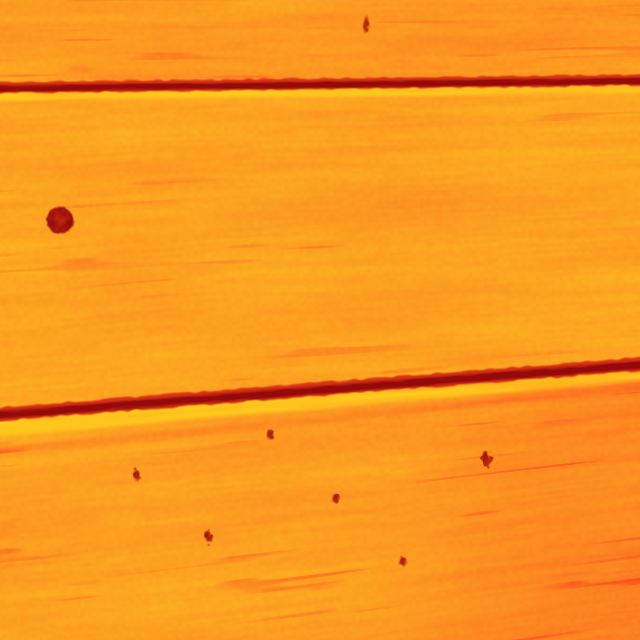
This texture is drawn by a three.js fragment shader. Its source:

```glsl
varying vec2 vUv;

const vec3 DARK_RED = vec3(0.58, 0.04, 0.04);
const vec3 SEAM_RED = vec3(0.85, 0.20, 0.08);
const vec3 WOOD = vec3(0.99, 0.64, 0.13);
const vec3 HIGHLIGHT = vec3(1.0, 0.80, 0.11);

// Seam lines: height at the left edge and rise across the canvas
const vec2 LOWER_SEAM = vec2(0.353, 0.078);
const vec2 UPPER_SEAM = vec2(0.863, 0.012);
const float LOWER_HALF_WIDTH = 0.0105;
const float UPPER_HALF_WIDTH = 0.0085;
const float EDGE = 0.0025;

const vec2 PEG_CENTER = vec2(0.094, 0.656);
const float PEG_RADIUS = 0.021;
const vec2 TOP_KNOT = vec2(0.572, 0.963);
const int KNOT_COUNT = 6;
const float KNOT_RADIUS = 0.0065;
const vec2 STAIN_CENTER = vec2(0.73, 0.683);
const vec2 STAIN_SIZE = vec2(0.22, 0.032);

float hash(vec2 p) {
  vec3 q = fract(vec3(p.xyx) * 0.1031);
  q += dot(q, q.yzx + 33.33);
  return fract((q.x + q.y) * q.z);
}

float noise(vec2 p) {
  vec2 i = floor(p);
  vec2 f = fract(p);
  f = f * f * (3.0 - 2.0 * f);
  return mix(mix(hash(i), hash(i + vec2(1.0, 0.0)), f.x),
             mix(hash(i + vec2(0.0, 1.0)), hash(i + 1.0), f.x), f.y);
}

// Coverage of a slightly ragged round mark
float spot(vec2 p, vec2 center, vec2 radius, float ragged) {
  vec2 d = (p - center) / radius;
  float wobble = ragged * (noise(p * 190.0) - 0.5);
  float soft = EDGE / radius.x;
  return 1.0 - smoothstep(1.0 - soft, 1.0 + soft, length(d) + wobble);
}

void main() {
  vec2 p = vUv;

  // Board coordinate: whole numbers fall on the fanned seams
  float spacing = UPPER_SEAM.x - LOWER_SEAM.x + (UPPER_SEAM.y - LOWER_SEAM.y) * p.x;
  float board = (p.y - LOWER_SEAM.x - LOWER_SEAM.y * p.x) / spacing;
  float row = floor(board);
  float seam = floor(board + 0.5);
  float d = (board - seam) * spacing;
  float lower = 1.0 - step(0.0, row);
  float upper = step(1.0, row);

  // Broad tone of each board
  float tone = WOOD.g;
  tone -= lower * (0.015 + 0.14 * smoothstep(0.3, 1.15, p.x - 0.5 * p.y));
  tone -= upper * (0.02 + 0.03 * p.x);

  // Grain, mottling and fine speckle
  vec2 g = vec2(p.x, board + 7.0);
  float bend = 0.03 * noise(g * vec2(3.0, 4.0));
  float fibre = noise(vec2(g.x * 4.0, (g.y + bend) * 38.0));
  float fine = noise(vec2(g.x * 16.0, (g.y + bend) * 95.0));
  float mottle = noise(g * vec2(5.0, 7.0) + 19.0);
  float speckle = noise(p * 170.0);
  tone += 0.055 * (fibre - 0.5) + 0.035 * (fine - 0.5);
  tone += 0.05 * (mottle - 0.5) + 0.035 * (speckle - 0.5);

  // Sparse dark streaks and a stain
  float streak = smoothstep(0.72, 0.95, noise(vec2(g.x * 8.0, (g.y + bend) * 64.0) + 41.0));
  streak *= smoothstep(0.45, 0.75, noise(g * vec2(4.0, 9.0) + 63.0));
  tone -= streak * (0.10 + 0.06 * lower);
  vec2 stain = (p - STAIN_CENTER) / STAIN_SIZE;
  tone -= 0.06 * exp(-dot(stain, stain)) * (0.5 + fibre);

  // Orange growth bands beneath the lower seam
  float band = exp(-pow((d + 0.058 - 0.022 * p.x) / 0.008, 2.0));
  tone -= lower * band * 0.09 * (0.5 + fibre);
  vec3 color = vec3(WOOD.r, tone, WOOD.b);

  // Lit edge below each seam
  float halfWidth = mix(LOWER_HALF_WIDTH, UPPER_HALF_WIDTH, seam);
  float litWidth = mix(0.024 - 0.010 * p.x, 0.011, seam);
  float lit = smoothstep(-halfWidth - litWidth - 0.006, -halfWidth - litWidth + 0.004, d);
  lit *= 1.0 - step(0.0, d);
  color = mix(color, HIGHLIGHT, lit * (0.55 + 0.45 * noise(vec2(p.x * 14.0, d * 160.0))));

  // Red seam with a dark core
  float rough = 0.003 * (noise(vec2(p.x * 85.0, seam * 9.0 + d * 90.0)) - 0.5);
  float groove = 1.0 - smoothstep(halfWidth - EDGE, halfWidth + EDGE, abs(d) + rough);
  float core = 1.0 - smoothstep(0.1, 0.95, abs(d + 0.0015) / halfWidth);
  core *= 0.65 + 0.6 * noise(vec2(p.x * 45.0, d * 300.0 + 30.0));
  color = mix(color, mix(SEAM_RED, DARK_RED, clamp(core * 1.3, 0.0, 1.0)), groove);

  // Scattered knots on the lower board
  float knots = spot(p, TOP_KNOT, vec2(0.0045, 0.011), 0.7);
  for (int i = 0; i < KNOT_COUNT; i++) {
    float n = float(i);
    float jitter = hash(vec2(n, 5.0));
    vec2 center = vec2(0.205 + 0.106 * n + 0.03 * jitter, 0.09 + 0.26 * fract(0.65 + 0.618 * n));
    vec2 radius = KNOT_RADIUS * (0.8 + 0.5 * jitter) * vec2(1.0, 1.3);
    knots = max(knots, spot(p, center, radius, 0.9));
  }
  color = mix(color, mix(DARK_RED, SEAM_RED, 0.6 * speckle), 0.9 * knots);

  // Round peg
  float peg = spot(p, PEG_CENTER, vec2(PEG_RADIUS), 0.12);
  float glow = exp(-dot(p - PEG_CENTER, p - PEG_CENTER) / 0.00006);
  color = mix(color, mix(DARK_RED, SEAM_RED, 0.35 * speckle + 0.5 * glow), peg);

  gl_FragColor = vec4(clamp(color, 0.0, 1.0), 1.0);
}
```
